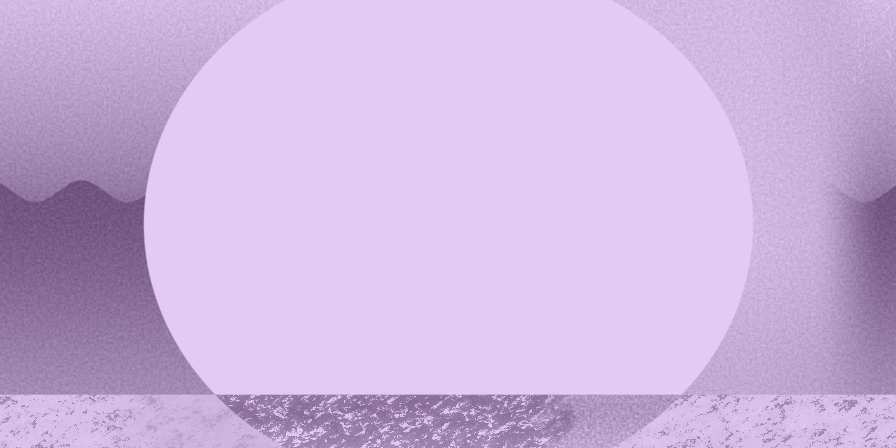
This background is drawn by a Shadertoy shader. Its source:

```glsl
// A large pale ellipse over a dusky lilac sky with a wavy horizon, a grainy
// glow at the right and a strip of weathered rock along the bottom.
// Every layer yields a single tone, which is finally mapped from dark to light.

const vec3  DARK_LILAC   = vec3(0.42, 0.31, 0.48);
const vec3  PALE_LILAC   = vec3(0.894, 0.792, 0.949);
const vec2  DISC_CENTER  = vec2(1.001, 0.5);
const vec2  DISC_RADII   = vec2(0.680, 0.592);
const float FLOOR_TOP    = 0.119;
const float WAVE_LEVEL   = 0.573;
const float WAVE_HEIGHT  = 0.0245;
const float WAVE_PERIOD  = 0.2057;
const float WAVE_CREST_X = 0.182;
const float GRAIN_SCALE  = 190.0;
const float GRAIN_AMOUNT = 0.13;
const float TAU          = 6.2831853;

// Pseudo-random gradient direction for a lattice point
vec2 gradient(vec2 cell) {
    vec3 q = fract(vec3(cell.xyx) * vec3(0.1031, 0.1030, 0.0973));
    q += dot(q, q.yzx + 33.33);
    float angle = TAU * fract((q.x + q.y) * q.z);
    return vec2(cos(angle), sin(angle));
}

// Gradient noise, roughly -0.7 to 0.7
float noise(vec2 p) {
    vec2 i = floor(p), f = p - i;
    vec2 u = f * f * f * (f * (f * 6.0 - 15.0) + 10.0);
    float a = dot(gradient(i), f);
    float b = dot(gradient(i + vec2(1, 0)), f - vec2(1, 0));
    float c = dot(gradient(i + vec2(0, 1)), f - vec2(0, 1));
    float d = dot(gradient(i + vec2(1, 1)), f - vec2(1, 1));
    return mix(mix(a, b, u.x), mix(c, d, u.x), u.y);
}

float fbm(vec2 p) {
    float sum = 0.0, amplitude = 0.6;
    for (int i = 0; i < 5; i++) {
        sum += amplitude * noise(p);
        p = mat2(1.6, 1.2, -1.2, 1.6) * p + 7.3;
        amplitude *= 0.62;
    }
    return sum;
}

// Signed distance, close to exact near the outline
float ellipseDistance(vec2 p, vec2 radii) {
    float k = length(p / radii);
    return k * (k - 1.0) / max(length(p / (radii * radii)), 1e-4);
}

// Sky above and hills below the wavy horizon, with the glow at the right
float backdropTone(vec2 p, float grain, float pixel) {
    float horizon = WAVE_LEVEL
        + WAVE_HEIGHT * cos(TAU * (p.x - WAVE_CREST_X) / WAVE_PERIOD);
    float sky = mix(0.27, 0.87, pow(clamp((p.y - 0.55) / 0.45, 0.0, 1.0), 0.75));
    float hills = mix(0.57, 0.04, smoothstep(-0.05, 0.62, p.y));
    float tone = mix(hills, sky, smoothstep(-pixel, pixel, p.y - horizon));

    float glow = smoothstep(1.0, 1.2, p.x) * (1.0 - smoothstep(1.81, 1.98, p.x));
    float glowTone = mix(0.72, 0.85, smoothstep(0.1, 0.5, p.y));
    glowTone -= 0.08 * smoothstep(1.65, 1.9, p.x);
    tone = mix(tone, glowTone, glow);

    // Pale wisps: thin contour lines of a warped field
    vec2 q = p * vec2(13.0, 7.0);
    float field = noise(q + 1.3 * noise(q * 1.4 + 4.0)) + 0.35 * noise(q * 3.0);
    float wisp = 1.0 - smoothstep(0.0, 0.05, abs(fract(field * 2.5) - 0.5));
    wisp *= smoothstep(1.84, 1.93, p.x) * smoothstep(0.62, 0.85, p.y);
    return tone + grain * GRAIN_AMOUNT + 0.13 * wisp;
}

// Rock strip: dark with pale flecks in the disc, pale with dark flecks outside
float floorTone(vec2 p, float inside, float grain) {
    vec2 q = p * vec2(14.0, 22.0);
    float rock = fbm(q + 0.9 * fbm(q * 0.7 + 11.0));
    float detail = fbm(p * vec2(60.0, 85.0) + 3.0 * rock);

    float flecks = smoothstep(0.02, 0.28, detail + 0.4 * rock);
    float lit = 0.32 + 0.2 * rock + 0.58 * flecks;
    float smoothSand = 0.58 + 0.2 * grain;
    lit = mix(lit, smoothSand, smoothstep(1.18, 1.32, p.x + 0.15 * rock));
    lit += 0.12 * (1.0 - smoothstep(0.0, 0.08, p.y));

    float pits = smoothstep(0.12, 0.34, detail - 0.5 * rock);
    float haze = smoothstep(0.2, 0.38, p.x) * (1.0 - smoothstep(0.6, 0.75, p.x));
    float pale = mix(0.9 - 0.42 * pits, 0.78, 0.7 * haze) + 0.1 * rock;
    return mix(pale, lit, inside) + 0.05 * grain;
}

void mainImage(out vec4 fragColor, in vec2 fragCoord) {
    vec2 p = fragCoord / iResolution.y;
    p.x *= 2.0 * iResolution.y / iResolution.x;
    float pixel = 1.0 / iResolution.y;
    float grain = noise(p * GRAIN_SCALE) + 0.6 * noise(p * GRAIN_SCALE * 0.57 + 31.0);

    float disc = ellipseDistance(p - DISC_CENTER, DISC_RADII);
    float inside = 1.0 - smoothstep(-pixel, pixel, disc);
    float aboveFloor = smoothstep(-pixel, pixel, p.y - FLOOR_TOP);

    float tone = mix(backdropTone(p, grain, pixel), 1.0, inside);
    tone = mix(floorTone(p, inside, grain), tone, aboveFloor);
    fragColor = vec4(mix(DARK_LILAC, PALE_LILAC, clamp(tone, 0.0, 1.0)), 1.0);
}
```
